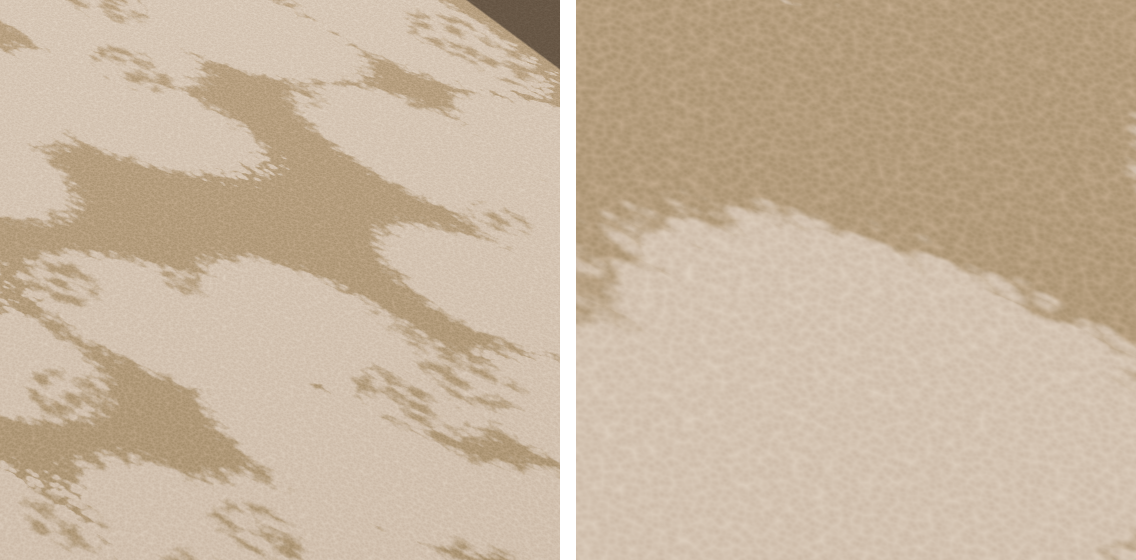
Left: the whole. Right: its middle third, enlarged.
This texture is drawn by a WebGL 1 fragment shader. Its source:

```glsl
precision highp float;
// Woven cream carpet with long tan streaks between ovals, seen at a slant, with a dark floor corner.
uniform vec2 u_resolution;

const vec3 CREAM_LIGHT = vec3(0.855, 0.795, 0.728);
const vec3 CREAM_SHADE = vec3(0.800, 0.728, 0.655);
const vec3 TAN_LIGHT = vec3(0.745, 0.650, 0.530);
const vec3 TAN_SHADE = vec3(0.655, 0.565, 0.432);
const vec3 FLOOR_BROWN = vec3(0.410, 0.345, 0.278);
const float STREAK_ANGLE = -0.49;

vec2 hash2(vec2 cell) {
  vec3 h = fract(cell.xyx * vec3(0.1031, 0.1030, 0.0973));
  h += dot(h, h.yzx + 33.33);
  return fract((h.xx + h.yz) * h.zy);
}

// Distance to the nearest cell centre; alternate rows are staggered like bricks.
float cellular(vec2 p, float jitter) {
  vec2 cell = floor(p);
  vec2 local = fract(p);
  float nearest = 4.0;
  for (int y = -1; y <= 1; y++) {
    for (int x = -1; x <= 1; x++) {
      vec2 offset = vec2(float(x), float(y));
      vec2 centre = offset + 0.5 + jitter * (hash2(cell + offset + 71.0) - 0.5);
      centre.x += 0.5 * mod(cell.y + offset.y, 2.0) - 0.25;
      vec2 d = centre - local;
      nearest = min(nearest, dot(d, d));
    }
  }
  return sqrt(nearest);
}

// Canvas position in streak axes: x along, y across, finer towards the far edge.
vec2 streakSpace(vec2 uv, float angle) {
  vec2 p = (uv - vec2(0.5, 0.0)) * (0.85 + 0.35 * uv.y);
  vec2 along = vec2(cos(angle), sin(angle));
  return vec2(dot(p, along), dot(p, vec2(-along.y, along.x)));
}

// Small ragged variation centred near zero.
float raggedness(vec2 q) {
  float coarse = cellular(q * vec2(24.0, 72.0), 0.9);
  float fine = cellular(q * vec2(60.0, 130.0) + 9.0, 0.9);
  return 0.65 * coarse + 0.35 * fine - 0.46;
}

// Slow layered sines: where the streak edges fray most.
float frayMask(vec2 q) {
  float wave = sin(q.x * 9.0 + 2.0 * sin(q.y * 7.0)) + sin(q.y * 17.0 - q.x * 5.0 + 1.3);
  return smoothstep(0.8, 1.9, wave);
}

// Sparse groups of small flecks, positive inside.
float fleckField(vec2 q) {
  float cluster = 0.25 - cellular(q * vec2(2.3, 5.0) + 17.0, 0.8);
  cluster -= 0.16 * (0.5 + 0.5 * sin(q.x * 6.0 + q.y * 11.0));
  float flecks = 0.13 * (0.36 - cellular(q * vec2(15.0, 42.0) + 31.0, 0.9));
  return min(cluster, flecks);
}

// Positive inside the tan areas: gaps between long ovals, plus flecks.
float tanField(vec2 q) {
  float rag = raggedness(q);
  vec2 bend = 0.010 * vec2(sin(q.y * 16.0), sin(q.x * 8.0 + 1.0));
  float gaps = cellular((q + bend) * vec2(1.75, 5.2) + vec2(3.2, 5.4), 0.68) - 0.520;
  gaps += rag * mix(0.15, 0.34, frayMask(q));
  return max(gaps, fleckField(q) + 0.10 * rag);
}

// Fibre tufts, roughly -1 to 1.
float pileGrain(vec2 q) {
  float tufts = cellular(q * vec2(125.0, 165.0), 1.0);
  float threads = cellular(q * vec2(230.0, 270.0) + 5.0, 1.0);
  return 2.2 * (0.5 * tufts + 0.5 * threads - 0.46);
}

// Signed distance past the slanted carpet border in the upper right.
float floorDistance(vec2 uv) {
  return dot(uv - vec2(0.833, 1.0), normalize(vec2(0.742, 1.0)));
}

vec3 pileColour(vec3 shade, vec3 light, float level) {
  return mix(shade, light, clamp(level, -0.3, 1.3));
}

void main() {
  vec2 uv = gl_FragCoord.xy / u_resolution;
  float pixel = 1.0 / min(u_resolution.x, u_resolution.y);
  vec2 q = streakSpace(uv, STREAK_ANGLE);

  // Pile lighting, dimmer nearer the viewer.
  float grain = pileGrain(q);
  float relief = 0.60 * grain;
  vec3 cream = pileColour(CREAM_SHADE, CREAM_LIGHT, 0.42 + 0.40 * uv.y + relief);
  vec3 dye = pileColour(TAN_SHADE, TAN_LIGHT, 0.30 + 0.50 * uv.y + relief);

  // Dyed streaks with soft fibrous edges.
  float softness = 0.035 + 3.0 * pixel;
  float dyed = smoothstep(-softness, softness, tanField(q));
  vec3 colour = mix(cream, dye, dyed);

  // Carpet border and dark floor.
  float beyond = floorDistance(uv);
  vec3 ground = FLOOR_BROWN + 0.03 * grain;
  colour = mix(colour, ground, smoothstep(-1.2 * pixel, 1.2 * pixel, beyond));
  gl_FragColor = vec4(colour, 1.0);
}
```
